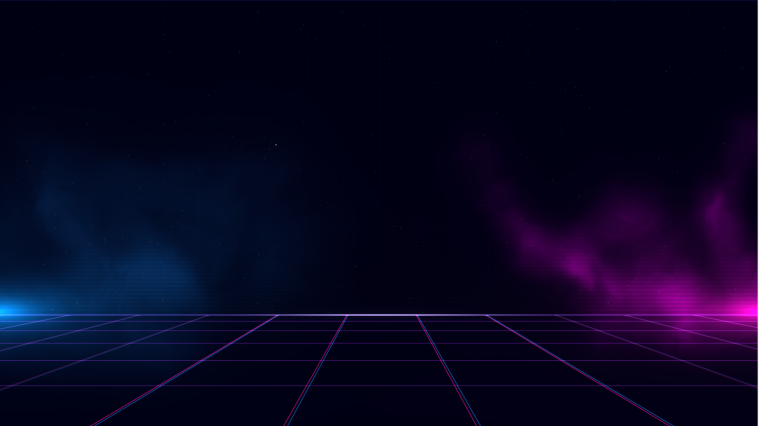
Reproduce this background procedurally as a Shadertoy shader.

```glsl
// A neon perspective floor under a dark starry sky, with blue and magenta smoke
// at the sides. Smoke is noise-warped soft strokes; the floor is a projected
// grid with split colour lines, and flares sit at both ends of the horizon.

float hash(vec2 p) {
    return fract(sin(dot(p, vec2(127.1, 311.7))) * 43758.5453);
}

float noise(vec2 p) {
    vec2 i = floor(p), f = fract(p);
    f = f * f * (3.0 - 2.0 * f);
    return mix(mix(hash(i), hash(i + vec2(1, 0)), f.x),
               mix(hash(i + vec2(0, 1)), hash(i + vec2(1, 1)), f.x), f.y);
}

float fbm(vec2 p) {
    float sum = 0.0, amp = 0.5;
    for (int i = 0; i < 4; i++) {
        sum += amp * noise(p);
        p = mat2(1.6, 1.2, -1.2, 1.6) * p + 3.7;
        amp *= 0.5;
    }
    return sum;
}

// Soft stroke from a to b with radius r
float stroke(vec2 p, vec2 a, vec2 b, float r) {
    vec2 ab = b - a;
    vec2 q = p - a - ab * clamp(dot(p - a, ab) / dot(ab, ab), 0.0, 1.0);
    return exp(-dot(q, q) / (r * r));
}

// Pixel coverage of a thin line at distance d
float line(float d, float halfWidth, float px) {
    return clamp((halfWidth - abs(d)) / px + 0.5, 0.0, 1.0);
}

float blueSmoke(vec2 p) {
    return 0.10 * stroke(p, vec2(0.10, 0.58), vec2(0.60, 0.55), 0.13)
         + 0.12 * stroke(p, vec2(0.00, 0.39), vec2(0.62, 0.40), 0.13)
         + 0.09 * stroke(p, vec2(0.00, 0.44), vec2(0.13, 0.53), 0.06)
         + 0.24 * stroke(p, vec2(0.00, 0.28), vec2(0.42, 0.35), 0.06)
         + 0.10 * stroke(p, vec2(0.17, 0.43), vec2(0.26, 0.31), 0.05)
         + 0.20 * stroke(p, vec2(0.00, 0.22), vec2(0.38, 0.20), 0.08);
}

float pinkSmoke(vec2 p) {
    return 0.11 * stroke(p, vec2(1.12, 0.63), vec2(1.24, 0.42), 0.05)
         + 0.17 * stroke(p, vec2(1.24, 0.41), vec2(1.42, 0.30), 0.06)
         + 0.38 * stroke(p, vec2(1.36, 0.37), vec2(1.60, 0.28), 0.045)
         + 0.17 * stroke(p, vec2(1.34, 0.42), vec2(1.46, 0.52), 0.05)
         + 0.22 * stroke(p, vec2(1.47, 0.50), vec2(1.56, 0.34), 0.07)
         + 0.10 * stroke(p, vec2(1.75, 0.66), vec2(1.67, 0.52), 0.05)
         + 0.32 * stroke(p, vec2(1.67, 0.48), vec2(1.78, 0.31), 0.06)
         + 0.50 * stroke(p, vec2(1.59, 0.31), vec2(1.61, 0.26), 0.05)
         + 0.28 * stroke(p, vec2(1.45, 0.28), vec2(1.78, 0.28), 0.06)
         + 0.16 * stroke(p, vec2(1.42, 0.22), vec2(1.78, 0.21), 0.06);
}

void mainImage(out vec4 fragColor, in vec2 fragCoord) {
    vec2 p = fragCoord / iResolution.xy * vec2(1.803, 1.0);
    float px = 1.0 / iResolution.y;
    float horizon = 0.2606, right = 1.779, centre = 0.897;
    float depth = horizon - p.y;
    float sky = smoothstep(-px, px, -depth);
    vec3 col = vec3(0.001, 0.001, 0.075);

    // Faint square grid over the sky, and the top border
    vec2 cell = abs(fract(p / 0.085) - 0.5) * 0.085;
    col += sky * vec3(0.002, 0.005, 0.009) * max(line(cell.x, 0.001, px), line(cell.y, 0.001, px));
    col += vec3(0.02, 0.04, 0.12) * line(p.y - 1.0, 0.002, px);

    // Smoke
    vec2 warp = vec2(fbm(p * 6.0), fbm(p * 6.0 + 17.0)) - 0.47;
    vec2 q = p + 0.09 * warp;
    float wisps = smoothstep(0.2, 0.75, fbm(q * vec2(5.0, 7.0) + 1.5 * warp));
    float ground = mix(0.6, 1.0, sky);
    float blue = blueSmoke(q) * mix(0.6, 1.3, wisps) * ground;
    float pink = pinkSmoke(q) * mix(0.5, 1.4, wisps) * ground;
    col += blue * vec3(0.05, 0.34, 0.56) + pink * vec3(0.72, 0.0, 0.64);

    // Scanlines close to the horizon
    float scan = line(fract(p.y / 0.0094) - 0.5, 0.25, px / 0.0094);
    float band = sky * exp(-pow((p.y - horizon) / 0.14, 2.0));
    col *= 1.0 - 0.16 * band * scan;

    // Stars, denser over the smoke
    for (int i = 0; i < 2; i++) {
        float size = 0.028 + 0.017 * float(i);
        vec2 id = floor(p / size) + 57.0 * float(i);
        vec2 offset = 0.2 + 0.6 * vec2(hash(id), hash(id + 9.1));
        float d = length((fract(p / size) - offset) * size);
        float lit = step(0.78 - min(blue + pink, 0.4), hash(id + 4.3));
        float shine = 0.03 + 0.18 * pow(hash(id + 6.7), 4.0);
        col += sky * lit * shine * line(d, 0.001, px) * mix(vec3(0.4, 0.8, 0.9), vec3(0.9, 0.7, 0.8), hash(id + 2.9));
    }
    col += 0.6 * line(length(p - vec2(0.648, 0.66)), 0.0012, px);

    // Perspective floor
    if (depth > 0.0) {
        float spacing = 0.1627 + 1.114 * depth;
        float u = (p.x - centre) / spacing;
        float slope = inversesqrt(1.0 + 1.24 * u * u);
        float x = (fract(u) - 0.5) * spacing;
        float split = 0.0015 + 0.012 * depth;
        float fade = mix(0.75, 0.26, smoothstep(1.8, 2.6, abs(u)));
        col += fade * vec3(0.72, 0.04, 0.36) * line((x + split) * slope, 0.0011, px);
        col += fade * vec3(0.06, 0.34, 0.62) * line((x - split) * slope, 0.0011, px);
        float z = 1.0 / (depth + 0.146);
        float row = (fract((z - 3.2036) / 0.754 + 0.5) - 0.5) * 0.754 / (z * z);
        col += vec3(0.22, 0.06, 0.30) * line(row, 0.0009, px);
    }

    // Horizon line and side flares
    float mid = exp(-pow((p.x - centre) / 0.24, 2.0));
    float beam = line(depth, 0.0018, px);
    col += beam * (vec3(0.18, 0.10, 0.30) + mid * vec3(0.50, 0.50, 0.50));
    col += 0.1 * mid * exp(-abs(depth) / 0.008) * vec3(0.4, 0.35, 0.8);
    vec2 l = (p - vec2(0.0, 0.268)) / vec2(0.070, 0.022);
    vec2 r = (p - vec2(right, 0.268)) / vec2(0.070, 0.022);
    col += vec3(0.03, 0.62, 1.0) * (0.85 * exp(-length(l)) + 0.25 * exp(-length(l) / 3.0));
    col += vec3(1.0, 0.06, 0.72) * (0.85 * exp(-length(r)) + 0.22 * exp(-length(r) / 3.0));

    // White margin on the right
    col = mix(col, vec3(1.0), smoothstep(right - px, right + px, p.x));
    fragColor = vec4(clamp(col, 0.0, 1.0), 1.0);
}
```
